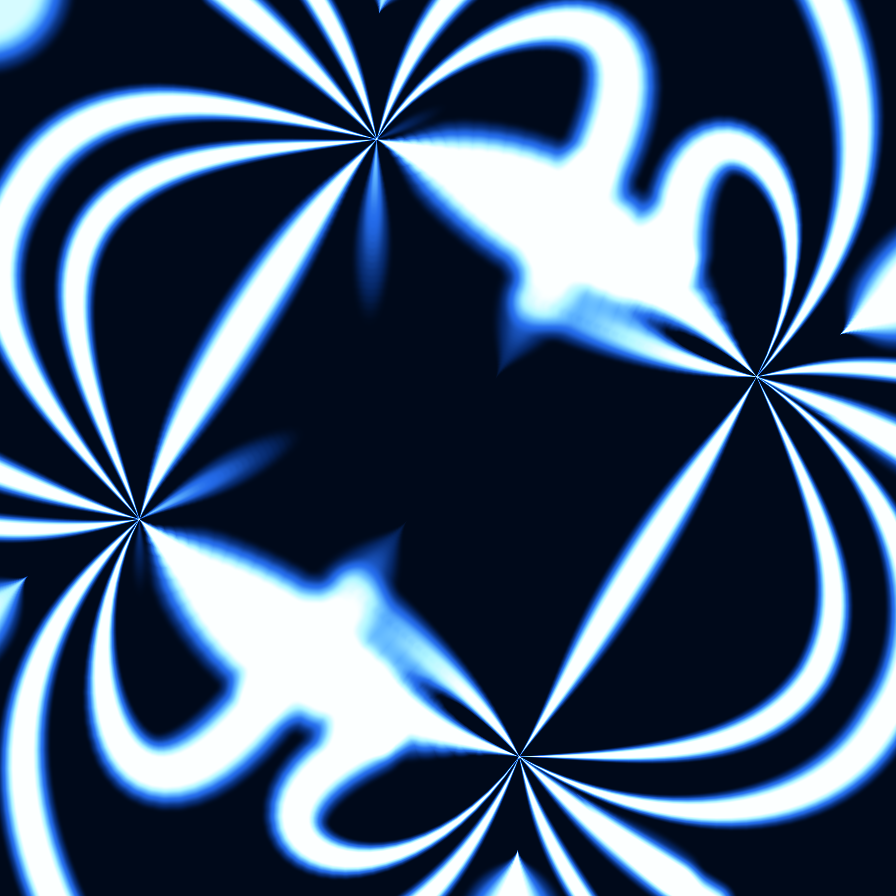
Give the GLSL for this background, as a Shadertoy shader.

```glsl
#define SEGMENTS 28
#define SOFTNESS 0.8
#define MAX_BLUR 0.028
#define THICKNESS 0.87
#define TAPER 1.3
#define TILT 0.5585
#define POLE_REACH 0.25
#define HALF_ARC 1.5708
#define FULL_ARC 3.1416

const vec3 NIGHT = vec3(0.0, 0.035, 0.10);
const vec3 NAVY  = vec3(0.02, 0.15, 0.40);
const vec3 BLUE  = vec3(0.14, 0.42, 0.92);
const vec3 SKY   = vec3(0.37, 0.71, 1.0);
const vec3 ICE   = vec3(0.69, 0.97, 1.0);
const vec3 WHITE = vec3(0.99, 1.0, 1.0);

vec2 bezier(vec2 a, vec2 b, vec2 c, vec2 d, float t) {
    float s = 1.0 - t;
    return s * s * s * a + 3.0 * s * s * t * b + 3.0 * s * t * t * c + t * t * t * d;
}

// Glowing cubic stroke: half-width swells along the arc, gain runs from x to y
float stroke(vec2 p, vec2 a, vec2 b, vec2 c, vec2 d, float width, float arc, vec2 gain) {
    // Skip anything outside the padded hull
    vec2 lo = min(min(a, b), min(c, d)) - width - MAX_BLUR;
    vec2 hi = max(max(a, b), max(c, d)) + width + MAX_BLUR;
    if (any(lessThan(p, lo)) || any(greaterThan(p, hi))) return 0.0;

    float light = 0.0;
    vec2 from = a;
    for (int i = 1; i <= SEGMENTS; i++) {
        vec2 to = bezier(a, b, c, d, float(i) / float(SEGMENTS));
        vec2 along = to - from;
        float h = clamp(dot(p - from, along) / dot(along, along), 0.0, 1.0);
        float t = (float(i) - 1.0 + h) / float(SEGMENTS);
        float w = THICKNESS * width * pow(max(sin(arc * t), 0.0), TAPER);
        float blur = min(SOFTNESS * w, MAX_BLUR) + 0.0008;
        float edge = 1.0 - smoothstep(w - blur, w + blur, length(p - from - along * h));
        light = max(light, edge * mix(gain.x, gain.y, t));
        from = to;
    }
    return light;
}

float ribbon(vec2 p, vec2 a, vec2 b, vec2 c, vec2 d, float width) {
    return stroke(p, a, b, c, d, width, HALF_ARC, vec2(1.0));
}

float flare(vec2 p, vec2 a, vec2 d, float width, float arc, vec2 gain) {
    return stroke(p, a, mix(a, d, 0.33), mix(a, d, 0.67), d, width, arc, gain);
}

vec3 palette(float x) {
    vec3 col = mix(NIGHT, NAVY, smoothstep(0.0, 0.15, x));
    col = mix(col, BLUE, smoothstep(0.1, 0.38, x));
    col = mix(col, SKY, smoothstep(0.35, 0.55, x));
    col = mix(col, ICE, smoothstep(0.5, 0.7, x));
    return mix(col, WHITE, smoothstep(0.65, 0.85, x));
}

void mainImage(out vec4 fragColor, in vec2 fragCoord) {
    vec2 p = (fragCoord - 0.5 * iResolution.xy) / iResolution.y;

    // Mirror across the tilted axis
    vec2 normal = vec2(sin(TILT), cos(TILT));
    vec2 axis = vec2(normal.y, -normal.x);
    p -= 2.0 * min(dot(p, normal), 0.0) * normal;
    vec2 poleA = POLE_REACH * (normal - axis);
    vec2 poleB = POLE_REACH * (normal + axis);

    // Broad bridge between the poles, with its lower fringe
    float light = stroke(p, poleA, vec2(0.047, 0.300), vec2(0.190, 0.240), poleB, 0.070, FULL_ARC, vec2(1.0));
    light += stroke(p, poleB, vec2(0.281, 0.086), vec2(0.190, 0.125), vec2(0.095, 0.165),
                    0.025, HALF_ARC, vec2(1.2, 0.35));
    light += flare(p, vec2(0.053, 0.077), vec2(0.105, 0.180), 0.034, HALF_ARC, vec2(0.05, 0.45));
    light = min(light, 1.0) - flare(p, poleB, vec2(0.205, 0.162), 0.014, 2.4, vec2(1.0, 0.1));
    light = max(light, 0.0);

    // Ribbons joining the first pole to its reflection
    light += ribbon(p, poleA, vec2(-0.129, 0.292), vec2(-0.164, 0.240), vec2(-0.227, 0.141), 0.025);
    light += ribbon(p, poleA, vec2(-0.174, 0.333), vec2(-0.337, 0.341), vec2(-0.396, 0.247), 0.018);
    light += ribbon(p, poleA, vec2(-0.207, 0.376), vec2(-0.389, 0.434), vec2(-0.471, 0.295), 0.024);

    // Outward rays and loop of the first pole
    light += ribbon(p, poleA, vec2(-0.129, 0.402), vec2(-0.188, 0.461), vec2(-0.253, 0.513), 0.018);
    light += ribbon(p, poleA, vec2(-0.094, 0.396), vec2(-0.116, 0.454), vec2(-0.154, 0.513), 0.012);
    light += ribbon(p, poleA, vec2(-0.051, 0.422), vec2(0.008, 0.611), vec2(0.281, 0.617), 0.024);
    light += ribbon(p, poleA, vec2(0.021, 0.493), vec2(0.268, 0.546), vec2(0.171, 0.324), 0.034);

    // Loop and outward rays of the second pole
    light += ribbon(p, poleB, vec2(0.470, 0.311), vec2(0.255, 0.448), vec2(0.255, 0.220), 0.030);
    light += ribbon(p, poleB, vec2(0.431, 0.181), vec2(0.509, 0.331), vec2(0.411, 0.526), 0.025);
    light += ribbon(p, poleB, vec2(0.398, 0.090), vec2(0.451, 0.094), vec2(0.529, 0.083), 0.011);
    light += ribbon(p, poleB, vec2(0.398, 0.057), vec2(0.477, 0.031), vec2(0.587, -0.040), 0.021);

    // Ribbons joining the second pole to its reflection
    light += ribbon(p, poleB, vec2(0.496, -0.021), vec2(0.565, -0.190), vec2(0.486, -0.303), 0.025);
    light += ribbon(p, poleB, vec2(0.398, -0.034), vec2(0.466, -0.155), vec2(0.408, -0.254), 0.017);
    light += ribbon(p, poleB, vec2(0.301, 0.005), vec2(0.266, -0.043), vec2(0.211, -0.132), 0.019);

    // Dim leaves and glows at the border
    light += flare(p, poleA, vec2(-0.088, 0.140), 0.017, 2.4, vec2(0.65, 0.0));
    light += flare(p, poleA, vec2(0.001, 0.383), 0.008, 2.4, vec2(0.2, 0.0));
    light += flare(p, vec2(0.410, 0.040), vec2(0.540, -0.020), 0.022, HALF_ARC, vec2(0.1, 0.4));
    light += flare(p, vec2(0.438, 0.127), vec2(0.555, 0.198), 0.060, HALF_ARC, vec2(1.0));
    light += flare(p, vec2(-0.077, 0.485), vec2(-0.051, 0.578), 0.036, HALF_ARC, vec2(0.6, 0.9));
    light += flare(p, vec2(-0.450, 0.550), vec2(-0.550, 0.450), 0.064, FULL_ARC, vec2(0.75));

    fragColor = vec4(palette(min(light, 1.0)), 1.0);
}
```
